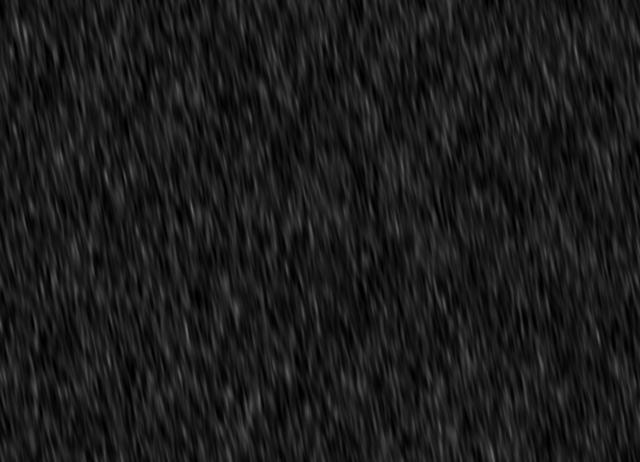
Reproduce this texture procedurally as a Shadertoy shader.

```glsl
// Dark brushed fur: short soft grey streaks that lean to the left at the top.
// Every cell of a tilted grid scatters a few elongated Gaussian strokes of random
// sign; their sum, plus a faint cloudy drift, is turned into a near-black tone.

#define LEAN 0.18            // tilt from vertical, radians
#define LEAN_JITTER 0.05     // slope variation of single strokes
#define CELL_WIDTH 0.0059    // grid cell across the strokes, in canvas heights
#define CELL_LENGTH 0.035    // grid cell along the strokes, in canvas heights
#define STROKE_SIGMA vec2(0.38, 0.40)  // stroke spread, in cells
#define STROKES 3            // strokes per cell
#define CLOUD_SCALE 11.0     // cloud cells per canvas height
#define CLOUD_AMOUNT 0.2
#define MEAN_TONE 0.107
#define CONTRAST 0.049
#define HIGHLIGHT 0.005      // extra lift of the brightest streaks

vec4 hash4(vec2 cell, float salt) {
    vec4 seed = vec4(dot(cell, vec2(127.1, 311.7)), dot(cell, vec2(269.5, 183.3)),
                     dot(cell, vec2(419.2, 371.9)), dot(cell, vec2(97.3, 157.1)));
    return fract(sin(seed + salt * 17.31) * 43758.5453);
}

// Smooth value noise in -1..1
float cloudNoise(vec2 p) {
    vec2 cell = floor(p);
    vec2 f = fract(p);
    f = f * f * (3.0 - 2.0 * f);
    float low = mix(hash4(cell, 9.0).x, hash4(cell + vec2(1, 0), 9.0).x, f.x);
    float high = mix(hash4(cell + vec2(0, 1), 9.0).x, hash4(cell + vec2(1, 1), 9.0).x, f.x);
    return 2.0 * mix(low, high, f.y) - 1.0;
}

// Sum of random Gaussian strokes, scaled to unit variance
float strokeField(vec2 p) {
    vec2 home = floor(p);
    float sum = 0.0;
    for (int y = -1; y <= 1; y++) {
        for (int x = -1; x <= 1; x++) {
            vec2 cell = home + vec2(x, y);
            for (int i = 0; i < STROKES; i++) {
                vec4 rnd = hash4(cell, float(i));
                vec2 d = p - cell - rnd.xy;
                float slope = LEAN_JITTER * (2.0 * rnd.w - 1.0);
                d.x -= slope * d.y * CELL_LENGTH / CELL_WIDTH;
                d /= STROKE_SIGMA;
                sum += (2.0 * rnd.z - 1.0) * exp(-0.5 * dot(d, d));
            }
        }
    }
    float variance = float(STROKES) / 3.0 * 3.14159 * STROKE_SIGMA.x * STROKE_SIGMA.y;
    return sum / sqrt(variance);
}

void mainImage(out vec4 fragColor, in vec2 fragCoord) {
    vec2 uv = fragCoord / iResolution.y;

    // Axes across and along the strokes
    vec2 across = vec2(cos(LEAN), sin(LEAN));
    vec2 along = vec2(-across.y, across.x);
    vec2 grid = vec2(dot(uv, across) / CELL_WIDTH, dot(uv, along) / CELL_LENGTH);

    float level = strokeField(grid) + CLOUD_AMOUNT * cloudNoise(uv * CLOUD_SCALE);

    // Slightly skewed tone: deep shadows, a few lighter hairs
    float tone = MEAN_TONE + CONTRAST * level + HIGHLIGHT * (level * level - 1.0);
    fragColor = vec4(vec3(clamp(tone, 0.0, 1.0)), 1.0);
}
```
